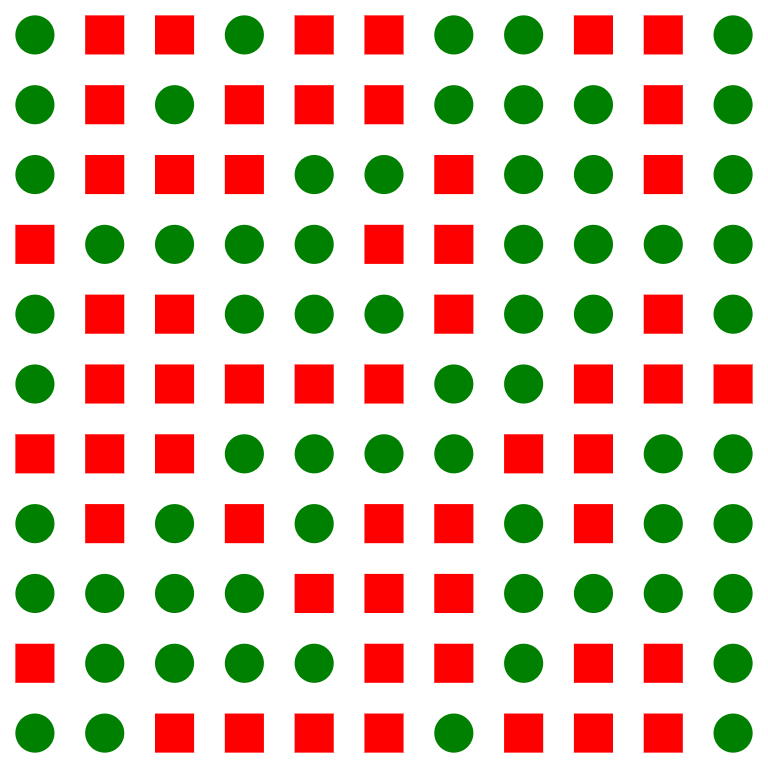
Give the GLSL for this pattern, as a WebGL 2 fragment shader.

```glsl
#version 300 es
precision highp float;
// Grid of red squares and green discs, chosen at random per cell, on white.

uniform vec2 u_resolution;
out vec4 outColor;

const float CELLS = 11.0;         // repeats across and down
const float HALF_SIZE = 0.28;     // half width of square, radius of disc, in cells
const float SQUARE_SHARE = 0.463; // fraction of cells holding a square
const uint SEED = 7u;             // selects the random arrangement
const vec3 PAPER = vec3(1.0);
const vec3 SQUARE_RED = vec3(1.0, 0.0, 0.0);
const vec3 DISC_GREEN = vec3(0.0, 0.502, 0.0);

// Integer hash of a cell index, mapped to 0..1
float hashCell(uvec2 cell) {
    uint h = cell.x * 1597u + cell.y * 51749u + SEED * 7919u;
    h = (h ^ (h >> 16)) * 0x7feb352du;
    h = (h ^ (h >> 15)) * 0x846ca68bu;
    h ^= h >> 16;
    return float(h & 0xffffu) / 65536.0;
}

float squareDistance(vec2 p, float halfSize) {
    vec2 d = abs(p) - halfSize;
    return length(max(d, 0.0)) + min(max(d.x, d.y), 0.0);
}

float discDistance(vec2 p, float radius) {
    return length(p) - radius;
}

void main() {
    // Cell coordinates, origin at the lower left
    float cellsPerPixel = CELLS / min(u_resolution.x, u_resolution.y);
    vec2 grid = gl_FragCoord.xy * cellsPerPixel;
    vec2 local = fract(grid) - 0.5;

    // Shape and colour of this cell
    bool isSquare = hashCell(uvec2(floor(grid))) < SQUARE_SHARE;
    float dist = isSquare ? squareDistance(local, HALF_SIZE)
                          : discDistance(local, HALF_SIZE);
    vec3 ink = isSquare ? SQUARE_RED : DISC_GREEN;

    // One pixel of edge smoothing
    float coverage = clamp(0.5 - dist / cellsPerPixel, 0.0, 1.0);
    outColor = vec4(mix(PAPER, ink, coverage), 1.0);
}
```
